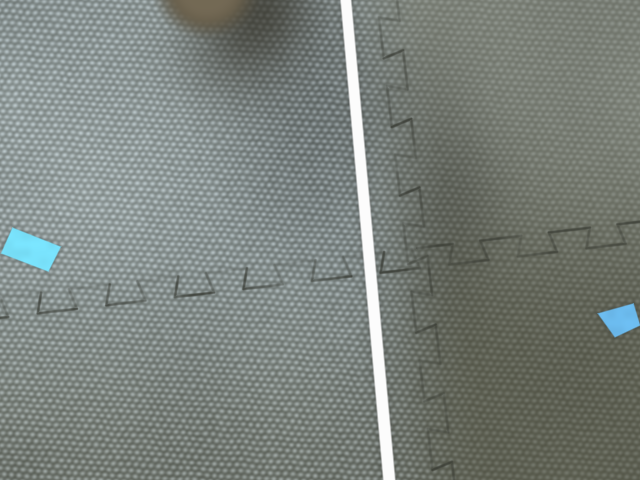
Reproduce this texture procedurally as a Shadertoy shader.

```glsl
// Interlocking grey foam mats with a bright strip, two blue tape patches and a soft shadow.

const vec2 JOINT = vec2(0.870, 0.462);  // where the two seams cross
const float SEAM_TILT = 0.118;          // rotation of the mats
const float GRAIN_TILT = -0.06;         // rotation of the raised rows
const float TOOTH = 0.1439;             // period of the interlocking teeth
const float TAU = 6.28318;

float hash(vec2 p) {
    vec3 h = fract(p.xyx * vec3(0.1031, 0.1030, 0.0973));
    h += dot(h, h.yzx + 33.33);
    return fract((h.x + h.y) * h.z);
}

float noise(vec2 p) {
    vec2 i = floor(p), f = fract(p);
    f = f * f * (3.0 - 2.0 * f);
    return mix(mix(hash(i), hash(i + vec2(1, 0)), f.x),
               mix(hash(i + vec2(0, 1)), hash(i + vec2(1, 1)), f.x), f.y);
}

// Coordinates along axes turned counter-clockwise by an angle
vec2 turn(vec2 p, float angle) {
    float c = cos(angle), s = sin(angle);
    return mat2(c, -s, s, c) * p;
}

float segment(vec2 p, vec2 a, vec2 b) {
    vec2 d = b - a;
    return length(p - a - d * clamp(dot(p - a, d) / dot(d, d), 0.0, 1.0));
}

// Distance outside the edge a-b of a clockwise convex shape
float edge(vec2 p, vec2 a, vec2 b) {
    vec2 d = normalize(b - a);
    return dot(p - a, vec2(-d.y, d.x));
}

float quad(vec2 p, vec2 a, vec2 b, vec2 c, vec2 d) {
    return max(max(edge(p, a, b), edge(p, b, c)), max(edge(p, c, d), edge(p, d, a)));
}

float glow(vec2 p, vec2 center, vec2 radius) {
    vec2 d = (p - center) / radius;
    return exp(-dot(d, d));
}

// Darkness of a dovetail line: p.x runs along the seam, p.y across it.
// ink holds the strength of crest, falling side, rising side and valley.
float groove(vec2 p, vec4 ink, float px) {
    float x = mod(p.x - 0.105 + 0.5 * TOOTH, TOOTH) - 0.5 * TOOTH;
    vec2 q = vec2(abs(x), p.y), top = vec2(0.041, 0.021), foot = vec2(0.029, -0.021);
    vec3 d = vec3(segment(q, vec2(0.0, top.y), top), segment(q, top, foot),
                  segment(q, foot, vec2(0.5 * TOOTH, foot.y)));
    vec3 line = 1.0 - smoothstep(vec3(0.0006), vec3(0.0026 + px), d);
    line *= vec3(ink.x, x < 0.0 ? ink.y : ink.z, ink.w);
    float wear = 0.5 + 0.5 * smoothstep(0.2, 0.7, noise(p * 24.0 + 7.0));
    float soft = exp(-min(d.x, min(d.y, d.z)) * 160.0);
    return max(line.x, max(line.y, line.z)) * wear + 0.12 * soft;
}

// Woven relief from three crossing waves, roughly -1 to 1
float weave(vec2 p) {
    p += 0.003 * (vec2(noise(p * 30.0), noise(p * 30.0 + 19.0)) - 0.5);
    vec2 k = TAU * p / vec2(0.0156, 0.0244);
    float rows = cos(2.0 * k.y);
    float falling = cos(k.x + k.y), rising = cos(k.x - k.y);
    float height = 0.55 * rows + 0.38 * falling + 0.50 * rising;
    return height + 0.45 * (noise(p * 130.0) - 0.5);
}

// Broad light across the floor
vec3 floorColor(vec2 p, vec2 q) {
    float right = smoothstep(-0.16, 0.10, q.x);
    vec3 left = mix(vec3(0.46, 0.485, 0.46), vec3(0.54, 0.58, 0.58), smoothstep(0.0, 0.55, p.y));
    vec3 side = mix(vec3(0.365, 0.375, 0.325), vec3(0.49, 0.51, 0.475), smoothstep(0.2, 0.85, p.y));
    vec3 col = mix(left, side, right);
    col *= 1.0 - 0.15 * glow(p, vec2(0.93, 0.60), vec2(0.10, 0.24));
    col *= 1.0 - 0.17 * glow(p, vec2(0.66, 0.76), vec2(0.17, 0.28));
    col += 0.035 * glow(p, vec2(0.16, 0.66), vec2(0.30, 0.25));
    return col * (0.97 + 0.08 * noise(p * 5.0));
}

vec3 tape(vec3 col, vec3 tint, float d, vec2 p, float px) {
    col *= 1.0 - 0.15 * exp(-max(d, 0.0) * 250.0);
    tint *= 0.97 + 0.06 * noise(p * 55.0);
    return mix(tint, col, smoothstep(-px, px, d));
}

void mainImage(out vec4 fragColor, in vec2 fragCoord) {
    float px = 1.0 / iResolution.y;
    vec2 p = fragCoord * px;
    vec2 q = turn(p - JOINT, SEAM_TILT);

    // Textured mats
    vec3 col = floorColor(p, q);
    float relief = mix(0.098, 0.046, smoothstep(-0.15, 0.10, q.x));
    col += relief * weave(turn(p, GRAIN_TILT)) * vec3(0.95, 1.0, 1.08);

    // Seams, worn differently on each side of the joint
    float rightSide = step(0.0, q.x);
    vec4 acrossInk = mix(vec4(0.9, 0.8, 0.4, 0.1), vec4(0.7, 0.4, 0.5, 0.8), rightSide);
    float cut = groove(vec2(q.x, -q.y), acrossInk, px);
    cut = max(cut, groove(vec2(q.y, q.x), vec4(0.55, 0.35, 0.85, 0.4), px));
    col = mix(col, vec3(0.20, 0.21, 0.18), 0.75 * cut);

    // Shadow and soft rounded object at the top
    float shade = 0.55 * glow(p, vec2(0.55, 1.0), vec2(0.11, 0.12));
    shade += 0.33 * glow(p, vec2(0.48, 0.90), vec2(0.12, 0.12));
    col = mix(col, vec3(0.20, 0.19, 0.15), min(shade, 0.8));
    float ball = length((p - vec2(0.43, 1.02)) / vec2(0.105, 0.095));
    vec3 skin = mix(vec3(0.45, 0.41, 0.33), vec3(0.36, 0.33, 0.26), smoothstep(0.4, 1.0, ball));
    col = mix(skin, col, smoothstep(0.60, 1.15, ball));

    // Blue tape
    float leftTape = quad(p, vec2(0.026, 0.526), vec2(0.127, 0.486), vec2(0.101, 0.434), vec2(0.002, 0.472));
    float rightTape = quad(p, vec2(1.245, 0.347), vec2(1.320, 0.368), vec2(1.334, 0.322), vec2(1.281, 0.297));
    col = tape(col, vec3(0.47, 0.88, 0.98), leftTape, p, px);
    col = tape(col, vec3(0.42, 0.73, 0.93), rightTape, p, px);

    // Bright strip with a thin dark rim
    float strip = abs(p.x - mix(0.811, 0.7205, p.y)) - mix(0.0122, 0.0108, p.y);
    col *= 1.0 - 0.22 * exp(-max(strip, 0.0) * 260.0);
    col = mix(vec3(0.99), col, smoothstep(-px, px + 0.001, strip));
    fragColor = vec4(clamp(col, 0.0, 1.0), 1.0);
}
```
